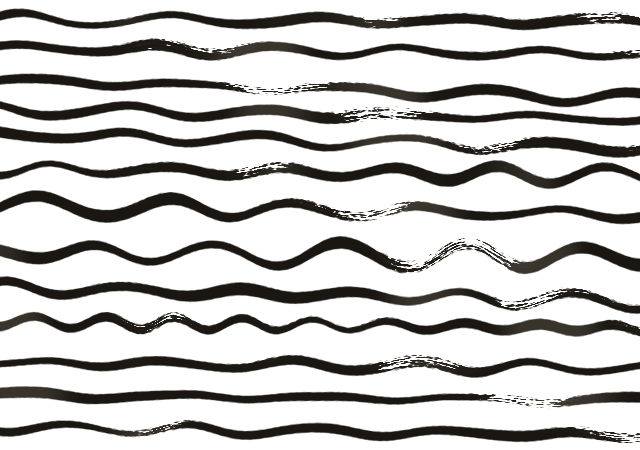
Give the GLSL for this pattern, as a Shadertoy shader.

```glsl
const int STROKES = 13;

// Per stroke: height from the top, drop towards the right, wave amplitude
const vec3 LAYOUT[STROKES] = vec3[](
    vec3(.044, .004, .012), vec3(.106, .015, .009), vec3(.178, .041, .011),
    vec3(.243, .022, .011), vec3(.298, .032, .011), vec3(.375, .016, .017),
    vec3(.457, .020, .018), vec3(.560, .012, .023), vec3(.640, .030, .016),
    vec3(.715, .015, .012), vec3(.806, .012, .010), vec3(.878, .012, .008),
    vec3(.950, .018, .009));

// Per stroke: wavelength, position of one crest
const vec2 WAVE[STROKES] = vec2[](
    vec2(.320, .38), vec2(.287, .34), vec2(.333, .41), vec2(.305, .59),
    vec2(.315, .57), vec2(.246, .63), vec2(.287, .65), vec2(.274, .76),
    vec2(.250, .54), vec2(.161, .54), vec2(.274, .65), vec2(.330, .40),
    vec2(.280, .70));

vec2 hash2(vec2 p) {
    return fract(sin(vec2(dot(p, vec2(127.1, 311.7)), dot(p, vec2(269.5, 183.3)))) * 43758.5);
}

// Distance to the nearest random cell point
float cellular(vec2 p) {
    vec2 cell = floor(p), f = fract(p);
    float nearest = 2.0;
    for (int j = -1; j <= 1; j++)
        for (int i = -1; i <= 1; i++) {
            vec2 o = vec2(i, j);
            nearest = min(nearest, length(o + hash2(cell + o) - f));
        }
    return nearest;
}

float layeredSines(float x, float seed) {
    return sin(x * 5.3 + seed) + .7 * sin(x * 11.7 + seed * 2.3) + .3 * sin(x * 23.0 + seed * 4.1);
}

// Height of the stroke's centre line, measured downwards
float centreLine(int i, float x, float seed) {
    float warped = x - WAVE[i].y + .012 * sin(x * 6.0 + seed) - .012 * sin(WAVE[i].y * 6.0 + seed);
    float swell = .85 + .35 * sin(x * 3.1 + seed * 1.7);
    float wave = cos(6.2832 * warped / WAVE[i].x) * swell;
    return LAYOUT[i].x + LAYOUT[i].y * x / 1.42 - LAYOUT[i].z * wave
         + .0012 * sin(x * 37.0 + seed * 3.0);
}

void mainImage(out vec4 fragColor, in vec2 fragCoord) {
    vec2 p = fragCoord / iResolution.y;
    p.y = 1.0 - p.y;
    float pixel = 1.0 / iResolution.y;
    vec3 color = vec3(1);

    for (int i = 0; i < STROKES; i++) {
        float seed = float(i) * 2.4 + 1.0;
        float offset = p.y - centreLine(i, p.x, seed);
        if (abs(offset) > .03) continue;

        // Brush pressure and position across the stroke
        float halfWidth = (.008 + .16 * LAYOUT[i].z) * (1.0 + .19 * layeredSines(p.x * .8, seed * 3.7));
        float across = offset / halfWidth;

        // Dry stretches, stronger along the upper edge and after the first wet pull
        float dry = smoothstep(.2, 1.6, layeredSines(p.x, seed * 1.9) - .3 * across);
        dry *= smoothstep(.12, .45, p.x);

        // Bristle streaks and paper grain
        vec2 bristle = vec2(p.x * 16.0, across * 2.6 + seed * 31.0);
        float streaks = cellular(bristle);
        float grain = cellular(vec2(p.x * 75.0, offset * 190.0 + seed * 17.0));
        float texture01 = .6 * streaks + .4 * grain;
        float gap = mix(1.0, .28, dry);
        float ink = 1.0 - smoothstep(gap, gap + .16, texture01);

        // Ragged outline
        float ragged = (grain - .5) * mix(.0012, .006, dry);
        ink *= smoothstep(pixel, -pixel, abs(offset) - halfWidth + ragged);

        // Diluted ink pools
        float dilution = smoothstep(.5, 1.7, layeredSines(p.x * .9, seed * 5.1)) * .6
                       + .45 * dry * streaks;
        vec3 inkColor = mix(vec3(.10, .09, .07), vec3(.30, .28, .24), dilution);
        color = mix(color, inkColor, ink);
    }
    fragColor = vec4(color, 1);
}
```
